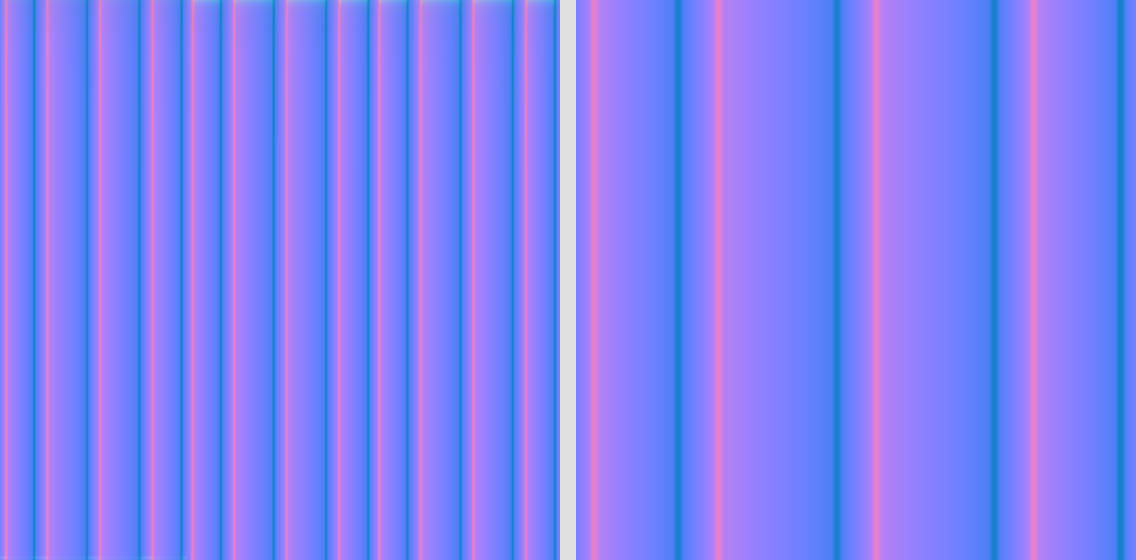
Left: the whole. Right: its middle third, enlarged.
Give the GLSL for this texture map, as a Shadertoy shader.

```glsl
// Tangent-space normal map of vertical rounded planks in uneven widths, with bevelled top ends.
#define GROUPS 3.0            // plank groups across the canvas
#define GROUP_OFFSET 0.0325   // first ridge, in group widths
#define LINE_CORE 0.0006      // line sizes, in canvas widths
#define LINE_EDGE 0.0034
#define RIDGE_SLOPE 0.80
#define GROOVE_SLOPE -0.80
#define TOP_BEVEL 0.28
#define BOTTOM_BEVEL 0.14

// Left ridge and right groove of each plank within a group
const float ridges[5] = float[5](0.0, 0.2215, 0.504, 0.785, 1.0);
const float grooves[4] = float[4](0.150, 0.4335, 0.7145, 0.940);

float lineMask(float dist, float pixel) {
    return 1.0 - smoothstep(LINE_CORE - 0.3 * pixel, LINE_EDGE + 0.3 * pixel, dist);
}

// Slope across a plank: flatter in the middle, steeper at the sides
float plankSlope(float u) {
    float t = u - 0.5;
    return 0.02 - 0.75 * t - 0.9 * t * t * t;
}

void mainImage(out vec4 fragColor, in vec2 fragCoord) {
    vec2 uv = fragCoord / iResolution.xy;
    float pixel = 1.0 / iResolution.x;
    float x = fract(uv.x * GROUPS - GROUP_OFFSET);

    // Find the plank and the gap to its right
    float left = 0.0, groove = 0.0, right = 1.0;
    for (int i = 0; i < 4; i++) {
        if (x >= ridges[i]) {
            left = ridges[i];
            groove = grooves[i];
            right = ridges[i + 1];
        }
    }

    // Broad slopes of plank and gap
    float u = (x - left) / (groove - left);
    float v = clamp((x - groove) / (right - groove), 0.0, 1.0);
    float slopeX = x < groove ? plankSlope(u) : mix(-0.50, 0.46, v);

    // Softened ridge and groove lines
    float ridgeDist = min(x - left, right - x) / GROUPS;
    float grooveDist = abs(x - groove) / GROUPS;
    slopeX = mix(slopeX, RIDGE_SLOPE, lineMask(ridgeDist, pixel));
    slopeX = mix(slopeX, GROOVE_SLOPE, lineMask(grooveDist, pixel));

    // Bevelled ends: the first group is worn flat on top and lipped below
    float firstGroup = 1.0 - step(1.0 / GROUPS, uv.x);
    float onPlank = 1.0 - smoothstep(0.97, 1.03, u);
    float depth = 1.0 - uv.y;
    float bevel = TOP_BEVEL * exp(-depth / 0.007) + 0.03 * exp(-depth / 0.03);
    float slopeY = bevel * mix(1.0, 0.2, firstGroup) * mix(0.25, 1.0, onPlank);
    float lip = 1.0 - smoothstep(0.001, 0.003 + pixel, abs(uv.y - 0.004));
    slopeY += BOTTOM_BEVEL * lip * firstGroup * mix(1.0, 0.4, onPlank);

    // Encode the unit normal, slightly dulled near the top
    float z = sqrt(max(1.0 - slopeX * slopeX - slopeY * slopeY, 0.05));
    vec3 color = 0.5 + 0.5 * normalize(vec3(slopeX, slopeY, z));
    color.rb *= 1.0 - 0.04 * exp(-depth / 0.05);
    fragColor = vec4(color, 1.0);
}
```
